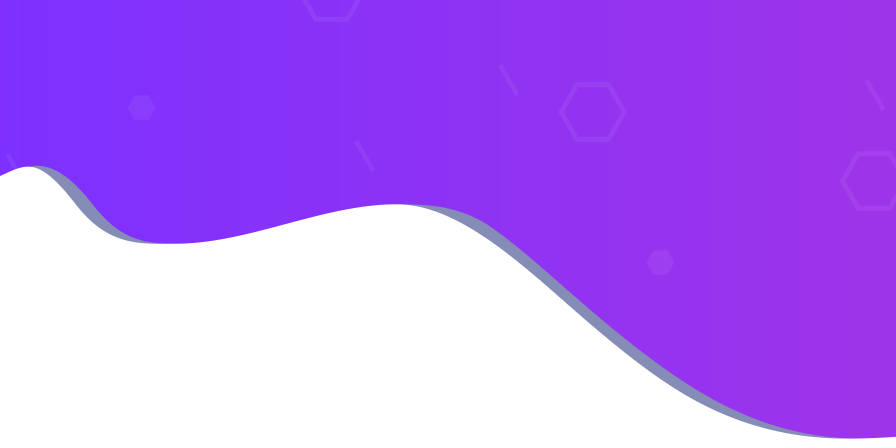
This background is drawn by a Shadertoy shader. Its source:

```glsl
// Violet gradient with faint hexagons and dashes above a white wave with a slate shadow

// Wave knots: x, height, slope
const vec3 whiteWave[10] = vec3[10](
    vec3(0.0, 0.607, 0.45), vec3(0.063, 0.628, 0.0), vec3(0.169, 0.544, -1.28),
    vec3(0.221, 0.492, -0.72), vec3(0.391, 0.456, 0.0), vec3(0.885, 0.544, 0.0),
    vec3(1.253, 0.333, -0.88), vec3(1.563, 0.1, -0.52), vec3(1.89, 0.021, 0.0),
    vec3(2.0, 0.025, 0.07));
const vec3 shadowWave[10] = vec3[10](
    vec3(0.0, 0.59, 0.5), vec3(0.083, 0.63, 0.0), vec3(0.205, 0.546, -1.28),
    vec3(0.26, 0.49, -0.72), vec3(0.391, 0.456, 0.0), vec3(0.885, 0.544, 0.0),
    vec3(1.102, 0.489, -0.72), vec3(1.289, 0.333, -0.87), vec3(1.563, 0.125, -0.6),
    vec3(1.92, 0.021, 0.0));

const vec2 ringCenters[3] = vec2[3](vec2(0.74, 1.018), vec2(1.323, 0.75), vec2(1.951, 0.596));
const vec2 dotCenters[2] = vec2[2](vec2(0.316, 0.76), vec2(1.474, 0.414));
const vec2 dashCenters[4] = vec2[4](vec2(0.036, 0.622), vec2(0.814, 0.652),
                                    vec2(1.135, 0.822), vec2(1.953, 0.788));

// Cubic Hermite height of a wave at x
float waveHeight(vec3 knots[10], float x) {
    vec3 a = knots[0], b = knots[1];
    for (int i = 1; i < 9; i++) {
        if (x >= knots[i].x) { a = knots[i]; b = knots[i + 1]; }
    }
    float span = b.x - a.x;
    float t = clamp((x - a.x) / span, 0.0, 1.0);
    float s = 1.0 - t;
    return mix(a.y, b.y, t * t * (3.0 - 2.0 * t)) + span * t * s * (a.z * s - b.z * t);
}

// Signed distance to a hexagon with flat top and bottom
float hexagon(vec2 p, float apothem) {
    p = abs(p);
    return max(p.y, dot(p, vec2(0.866, 0.5))) - apothem;
}

// Signed distance to a slanted bar with square ends
float dash(vec2 p) {
    vec2 along = normalize(vec2(0.5, -0.866));
    vec2 q = abs(vec2(dot(p, along), dot(p, vec2(-along.y, along.x))));
    return max(q.x - 0.038, q.y - 0.005);
}

// Antialiased coverage below a wave
float below(vec3 knots[10], vec2 p) {
    float d = waveHeight(knots, p.x) - p.y;
    return clamp(0.5 + d / length(vec2(dFdx(d), dFdy(d))), 0.0, 1.0);
}

void mainImage(out vec4 fragColor, in vec2 fragCoord) {
    vec2 p = fragCoord / iResolution.y;
    float pixel = 1.0 / iResolution.y;

    // Backdrop
    vec3 color = mix(vec3(0.49, 0.19, 1.0), vec3(0.62, 0.205, 0.915), clamp(p.x * 0.5, 0.0, 1.0));

    // Faint ornaments
    float ornament = 1.0;
    for (int i = 0; i < 3; i++)
        ornament = min(ornament, abs(hexagon(p - ringCenters[i], 0.061)) - 0.0055);
    for (int i = 0; i < 2; i++)
        ornament = min(ornament, hexagon(p - dotCenters[i], 0.027));
    for (int i = 0; i < 4; i++)
        ornament = min(ornament, dash(p - dashCenters[i]));
    color = mix(color, vec3(1.0), 0.06 * clamp(0.5 - ornament / pixel, 0.0, 1.0));

    // Wave and the sliver of shadow showing above it
    float white = below(whiteWave, p);
    float shadow = max(below(shadowWave, p) - white, 0.0);
    color = color * (1.0 - white - shadow) + vec3(0.52, 0.55, 0.71) * shadow + white;

    fragColor = vec4(color, 1.0);
}
```
